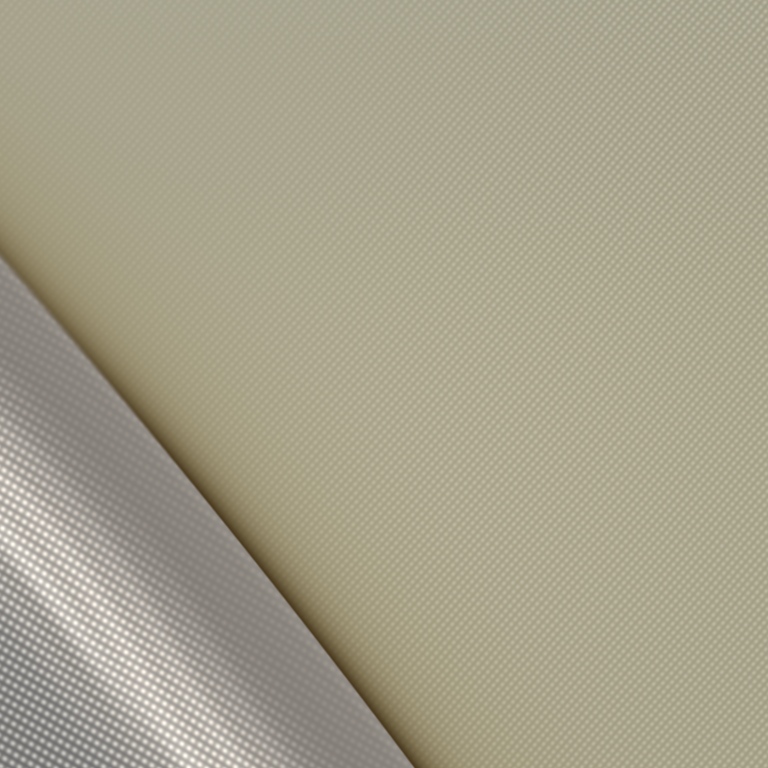
This texture is drawn by a WebGL 2 fragment shader. Its source:

```glsl
#version 300 es
precision highp float;
// Fine woven cloth lying flat, with a satin roll of it across the lower left.
// A bowed signed distance splits the two; it also drives the contact shadow
// and the sheen, while crossed sine waves form the threads.
uniform vec2 u_resolution;
out vec4 outColor;

const float TAU = 6.2831853;

// Slow wander of the threads, from layered sines
vec2 threadDrift(vec2 p) {
  vec2 drift = vec2(0.0);
  float scale = 5.0;
  for (int i = 0; i < 3; i++) {
    drift += sin(p.yx * scale + vec2(1.3, 4.1) * float(i + 1)) / scale;
    scale *= 2.1;
    p = mat2(0.8, 0.6, -0.6, 0.8) * p;
  }
  return drift * 0.012;
}

// Two crossed thread sets; each axis is a direction scaled by its frequency
float weave(vec2 p, vec2 warpAxis, vec2 weftAxis, float weftShare) {
  float warpThread = sin(TAU * dot(p, warpAxis));
  float weftThread = sin(TAU * dot(p, weftAxis));
  return mix(warpThread, weftThread, weftShare) + 0.3 * warpThread * weftThread;
}

float bell(float x, float center, float width) {
  float k = (x - center) / width;
  return exp(-k * k);
}

vec3 flatCloth(vec2 p, float dist, float along) {
  vec3 color = mix(vec3(0.655, 0.638, 0.545), vec3(0.69, 0.67, 0.575),
                   bell(length(p - vec2(0.62, 0.45)), 0.0, 0.5));
  color = mix(color, vec3(0.665, 0.655, 0.58), 0.6 * smoothstep(0.55, 1.1, p.y));

  // Threads lose focus toward the upper left
  float focus = mix(0.3, 1.0, smoothstep(-0.25, 0.55, p.x - 0.45 * p.y));
  float threads = weave(p + threadDrift(p), vec2(-92.0, 78.0), vec2(76.0, 92.0), 0.36);
  color += vec3(0.052, 0.052, 0.058) * focus * threads;

  // Broad warm falloff, then the tight dark contact shadow
  float gap = max(dist, 0.0);
  color = mix(color, vec3(0.55, 0.49, 0.32), 0.62 * exp(-gap / 0.075));
  float contact = mix(0.95, 0.6, smoothstep(0.1, 0.5, along));
  return mix(color, vec3(0.24, 0.175, 0.07), contact * exp(-gap / 0.017));
}

vec3 satinRoll(vec2 p, float dist, float along) {
  float depth = -dist;
  float sheen = bell(depth, 0.205, 0.082);
  vec3 color = mix(vec3(0.545, 0.522, 0.497), vec3(0.505, 0.48, 0.462),
                   smoothstep(0.02, 0.1, depth));
  color = mix(color, vec3(0.55, 0.545, 0.535), smoothstep(0.2, 0.36, depth));
  color += vec3(0.265, 0.268, 0.255) * sheen;
  color += 0.045 * bell(depth, 0.235, 0.014) - 0.035 * bell(depth, 0.262, 0.016);

  // Long glints running along the roll
  color += 0.025 * sheen * sin(depth * 130.0 + 3.0 * sin(along * 7.0));

  // Threads sharpen as the surface turns to face the viewer
  float threads = weave(p + threadDrift(p * 1.4), vec2(46.0, 78.0),
                        vec2(82.0, -42.0), 0.38);
  float relief = mix(0.025, 0.17, smoothstep(0.06, 0.2, depth));
  color += vec3(1.0, 0.98, 0.93) * relief * threads;

  // Pale rim where the fold turns away
  return color + 0.035 * bell(depth, 0.006, 0.007);
}

void main() {
  vec2 p = gl_FragCoord.xy / u_resolution;
  float pixel = 1.0 / min(u_resolution.x, u_resolution.y);

  // Slightly bowed fold line: positive over the flat cloth
  float along = dot(p, vec2(-0.629, 0.778));
  float bow = (along - 0.09) / 0.43;
  float dist = dot(p, vec2(0.778, 0.629)) - 0.420 - 0.008 * (1.0 - bow * bow);

  // The fold edge is softer toward the upper left
  float blur = max(pixel, mix(0.0018, 0.006, smoothstep(0.05, 0.5, along)));
  float onFlat = smoothstep(-blur, blur, dist);
  vec3 color = mix(satinRoll(p, dist, along), flatCloth(p, dist, along), onFlat);

  outColor = vec4(clamp(color, 0.0, 1.0), 1.0);
}
```
